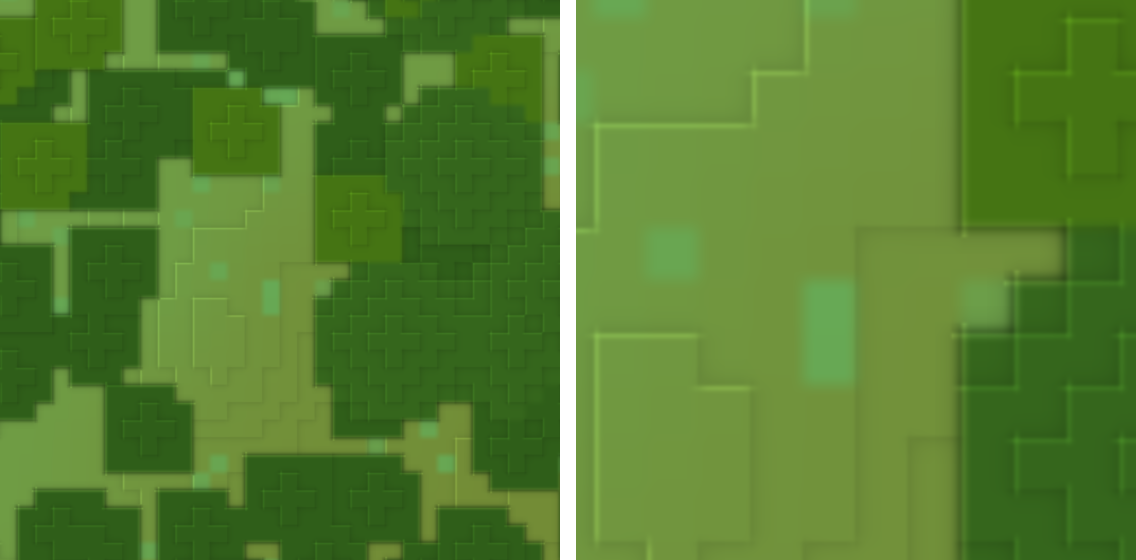
Left: the whole. Right: its middle third, enlarged.
Give the GLSL for this pattern, as a Shadertoy shader.

```glsl
// Blocky woodland seen from above: stepped tree crowns over terraced grass.

const float CELLS = 32.0;        // blocks across the canvas
const float SLOT = 5.0;          // tree spacing in blocks
const float SOFTNESS = 0.24;     // width of the blend between blocks
const float TREE_CHANCE = 0.84;
const float GOLDEN_CHANCE = 0.15;
const float TUFT_CHANCE = 0.08;
const float TERRACES = 6.0;
const float RIM_LIGHT = 0.17;
const float STEP_SHADE = 0.07;
const float DROP_SHADE = 0.035;

const vec3 LUSH_GRASS = vec3(0.435, 0.615, 0.270);
const vec3 DRY_GRASS = vec3(0.450, 0.550, 0.212);
const vec3 TUFT = vec3(0.400, 0.670, 0.340);
const vec3 LEAF = vec3(0.185, 0.370, 0.098);
const vec3 TALL_LEAF = vec3(0.208, 0.400, 0.110);
const vec3 GOLDEN_LEAF = vec3(0.270, 0.455, 0.075);

float hash(vec2 p) {
    return fract(sin(dot(p, vec2(127.1, 311.7))) * 43758.5453);
}

float noise(vec2 p) {
    vec2 i = floor(p), f = fract(p);
    f = f * f * (3.0 - 2.0 * f);
    return mix(mix(hash(i), hash(i + vec2(1, 0)), f.x),
               mix(hash(i + vec2(0, 1)), hash(i + vec2(1, 1)), f.x), f.y);
}

// Ground colour in rgb, terrace height in a
vec4 ground(vec2 block) {
    vec2 uv = block / CELLS;
    float dryness = smoothstep(-0.5, 0.7, uv.x - uv.y + 0.5 * noise(uv * 4.0) - 0.25);
    vec3 colour = mix(LUSH_GRASS, DRY_GRASS, dryness);
    float tuft = step(hash(block + 71.3), TUFT_CHANCE);
    colour = mix(colour, TUFT, tuft * (0.45 + 0.5 * hash(block + 13.7)));
    float level = floor(TERRACES * noise(block / 9.0 + 3.7));
    return vec4(colour, level * 0.5);
}

// Crown of the tree owned by a slot; a negative height means no leaves here
vec4 crown(vec2 block, vec2 slot) {
    vec2 centre = slot * SLOT + floor(SLOT * vec2(hash(slot + 5.1), hash(slot + 9.4)));
    vec2 uv = centre / CELLS;
    float clearing = 1.0 - smoothstep(0.8, 1.1, length((uv - vec2(0.46, 0.45)) / vec2(0.13, 0.32)));
    if (hash(slot + 21.9) > TREE_CHANCE * (1.0 - 0.9 * clearing)) return vec4(-1.0);

    float forest = smoothstep(0.5, 0.75, uv.x) * smoothstep(0.2, 0.5, uv.y);
    bool tall = hash(slot + 33.2) < 0.55 * forest;
    bool golden = !tall && hash(slot + 47.6) < GOLDEN_CHANCE;

    vec2 offset = block - centre, reach = abs(offset);
    float spread = max(reach.x, reach.y), steps = reach.x + reach.y;
    float base = 5.0 + floor(3.0 * hash(slot + 58.8));
    if (tall) {
        if (spread > 4.5 || steps > 6.5) return vec4(-1.0);
        return vec4(TALL_LEAF, base + 5.0 - floor(steps * 0.5));
    }
    bool cutCorner = steps > 3.5 && hash(slot * 3.0 + sign(offset)) < 0.3;
    if (spread > 2.5 || cutCorner) return vec4(-1.0);
    float top = base + (steps < 1.5 ? 1.0 : 0.0);
    return golden ? vec4(GOLDEN_LEAF, top + 3.0) : vec4(LEAF, top);
}

// Highest surface in a block
vec4 surface(vec2 block) {
    vec4 best = ground(block);
    vec2 home = floor(block / SLOT);
    for (int y = -1; y <= 1; y++)
        for (int x = -1; x <= 1; x++) {
            vec4 leaves = crown(block, home + vec2(x, y));
            if (leaves.a > best.a) best = leaves;
        }
    return best;
}

// Brightness change at a step; s runs away from the light across the edge
float edgeLight(float rise, float s) {
    float size = abs(rise), amount = min(size * 2.0, 1.0);
    float lowSide = -s * sign(rise);
    float shade = smoothstep(-0.08, 0.05, lowSide) * exp(-max(lowSide, 0.0) / 0.15);
    shade *= STEP_SHADE * amount + DROP_SHADE * min(size, 5.0);
    float ridge = (s - 0.06) / 0.065;
    float rim = step(0.0, rise) * amount * exp(-ridge * ridge) / (1.0 + 0.2 * size);
    return RIM_LIGHT * rim - shade;
}

void mainImage(out vec4 fragColor, in vec2 fragCoord) {
    vec2 p = fragCoord / iResolution.y * CELLS - 0.5;
    vec2 i = floor(p), f = fract(p);
    vec2 blend = smoothstep(0.5 - SOFTNESS, 0.5 + SOFTNESS, f);

    // Four blocks around this point
    vec4 bl = surface(i), br = surface(i + vec2(1, 0));
    vec4 tl = surface(i + vec2(0, 1)), tr = surface(i + vec2(1, 1));
    vec3 colour = mix(mix(bl, br, blend.x), mix(tl, tr, blend.x), blend.y).rgb;

    // Light falls from the upper left
    float riseRight = mix(br.a - bl.a, tr.a - tl.a, blend.y);
    float riseDown = mix(bl.a - tl.a, br.a - tr.a, blend.x);
    float light = edgeLight(riseRight, f.x - 0.5) + edgeLight(riseDown, 0.5 - f.y);
    fragColor = vec4(colour * (1.0 + light), 1.0);
}
```
